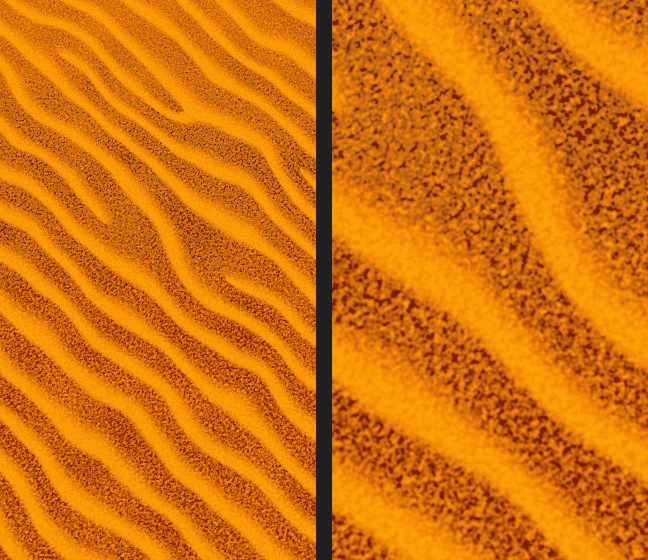
Left, the full canvas; right, a detail of the centre.
A Shadertoy shader for this texture:

```glsl
// Wind-blown sand ripples in low warm light, seen in mild perspective.
// A tilted phase, bent by gradient noise and forked by phase dislocations,
// gives smooth bright crests between rough shaded troughs of fine grain.

#define RIPPLES 8.7       // ripples per canvas height at the near edge
#define TILT 8.9          // phase gain across the canvas
#define DEPTH 2.5         // crowding of ripples with distance
#define SWAY 0.68         // slow bending of the crests
#define FORKS 5           // number of places where crests split
#define FORK_STRETCH 2.2  // length of a fork along its crest
#define GRAIN_SCALE 180.0 // coarse grains per canvas height
#define GRAIN_ROUGH 1.2   // grain contrast in the troughs
#define GRAIN_FINE 0.36   // grain contrast on the crests
#define SHADE_TONE 0.32
#define CREST_TONE 0.94

const float TAU = 6.28318;

const vec3 UMBER  = vec3(0.48, 0.12, 0.02);
const vec3 RUSSET = vec3(0.70, 0.30, 0.02);
const vec3 OCHRE  = vec3(0.71, 0.38, 0.08);
const vec3 AMBER  = vec3(0.85, 0.44, 0.04);
const vec3 ORANGE = vec3(0.95, 0.53, 0.02);
const vec3 GOLD   = vec3(0.99, 0.63, 0.02);

vec2 hashGradient(vec2 cell) {
    vec3 h = fract(cell.xyx * vec3(0.1031, 0.1030, 0.0973));
    h += dot(h, h.yzx + 33.33);
    return 2.0 * fract((h.xx + h.yz) * h.zy) - 1.0;
}

float gradientNoise(vec2 p) {
    vec2 i = floor(p), f = fract(p);
    vec2 u = f * f * f * (f * (f * 6.0 - 15.0) + 10.0);
    vec2 e = vec2(1.0, 0.0);
    float a = dot(hashGradient(i), f);
    float b = dot(hashGradient(i + e), f - e);
    float c = dot(hashGradient(i + e.yx), f - e.yx);
    float d = dot(hashGradient(i + e.xx), f - e.xx);
    return mix(mix(a, b, u.x), mix(c, d, u.x), u.y);
}

// Each fork adds or removes one whole ripple around its centre.
float forkPhase(vec2 p) {
    vec2 along = vec2(0.76, -0.65);
    float phase = 0.0;
    for (int i = 0; i < FORKS; i++) {
        float k = float(i);
        vec2 centre = vec2(0.56 * fract(0.72 + 0.618 * k), 0.5 + 0.1 * k);
        float turn = 1.0 - 2.0 * mod(k, 2.0);
        vec2 d = p - centre;
        float across = dot(d, along * vec2(1.0, -1.0).yx * 0.0 + vec2(0.65, 0.76));
        phase += turn * atan(across, dot(d, along) / FORK_STRETCH + 1e-5) / TAU;
    }
    return phase;
}

float ripplePhase(vec2 p, vec2 ground) {
    float phase = RIPPLES * p.y + DEPTH * p.y * p.y;
    phase += p.x * (TILT + 2.8 * p.y);
    phase += SWAY * gradientNoise(ground * vec2(5.0, 4.0) + 7.3);
    phase += 0.16 * gradientNoise(ground * 11.0 + 31.7);
    return phase + forkPhase(p);
}

// Crisp lower edge, slow fade into the trough above.
float crestProfile(float phase, float width) {
    float f = fract(phase);
    float rise = smoothstep(0.0, 0.15, f);
    return rise * (1.0 - smoothstep(0.28 * width, 0.68 * width, f));
}

float sandGrain(vec2 ground) {
    vec2 q = mat2(0.8, -0.6, 0.6, 0.8) * ground * GRAIN_SCALE;
    float coarse = gradientNoise(q * vec2(0.85, 1.1) + 100.0);
    float fine = gradientNoise(mat2(0.6, 0.8, -0.8, 0.6) * q * 1.7 + 300.5);
    return 0.7 * coarse + 0.6 * fine;
}

vec3 sandColour(float tone, float haze) {
    vec3 c = mix(UMBER, mix(RUSSET, OCHRE, haze), smoothstep(-0.05, 0.23, tone));
    c = mix(c, AMBER, smoothstep(0.20, 0.50, tone));
    c = mix(c, ORANGE, smoothstep(0.47, 0.76, tone));
    return mix(c, GOLD, smoothstep(0.73, 1.04, tone));
}

void mainImage(out vec4 fragColor, in vec2 fragCoord) {
    vec2 p = fragCoord / iResolution.y;

    // Ground plane, shrinking with distance
    vec2 ground = vec2((p.x - 0.28) * (1.0 + 0.5 * p.y), p.y + 0.25 * p.y * p.y);

    // Ripples
    float width = 1.0 - 0.08 * p.y + 0.25 * gradientNoise(ground * 6.0 + 52.0);
    float crest = crestProfile(ripplePhase(p, ground), width);

    // Dusty middle distance and paler far edge
    float haze = smoothstep(0.38, 0.66, p.y) * (1.0 - 0.5 * smoothstep(0.82, 1.0, p.y));
    float far = smoothstep(0.7, 1.0, p.y);

    // Light and grain
    float shade = SHADE_TONE + 0.16 * far + 0.2 * gradientNoise(ground * 8.0 + 80.0);
    float rough = GRAIN_ROUGH * (1.0 - 0.3 * far);
    float tone = mix(shade, CREST_TONE, crest);
    tone += sandGrain(ground) * mix(rough, GRAIN_FINE, crest);

    fragColor = vec4(sandColour(tone, haze), 1.0);
}
```
